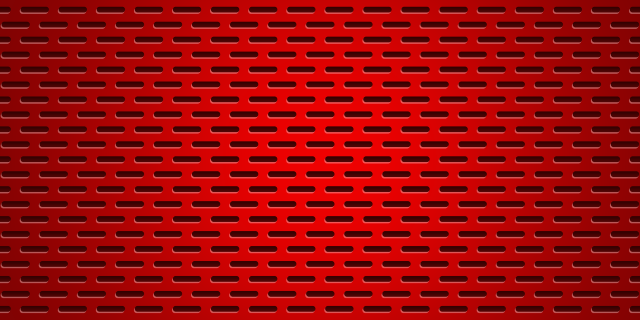
Give the GLSL for this texture, as a Shadertoy shader.

```glsl
// Signed distance to a horizontal capsule
float slotDistance(vec2 p, float halfLength, float radius) {
    p.x = max(abs(p.x) - halfLength + radius, 0.0);
    return length(p) - radius;
}

float coverage(float d, float pixel) {
    return 1.0 - smoothstep(-0.6 * pixel, 0.6 * pixel, d);
}

void mainImage(out vec4 fragColor, in vec2 fragCoord) {
    float pixel = 1.0 / iResolution.y;
    vec2 p = fragCoord * pixel;
    vec2 center = 0.5 * iResolution.xy * pixel;

    // Red sheet, darkening away from the middle
    float falloff = smoothstep(0.0, 1.25, length(p - center - vec2(0.03, 0.0)));
    vec3 sheet = mix(vec3(0.94, 0.005, 0.005), vec3(0.49, 0.01, 0.01), falloff);

    // Staggered rows counted from the top edge
    vec2 pitch = vec2(0.119, 0.04675);
    float rowPosition = (1.0 - p.y - 0.0066) / pitch.y;
    float row = floor(rowPosition);
    float stagger = 0.5 * mod(row, 2.0);
    float column = fract((p.x - 0.049) / pitch.x + stagger);
    vec2 local = vec2(column - 0.5, 0.5 - fract(rowPosition)) * pitch;

    // Lit lower-left rim behind the dark opening
    float rim = slotDistance(local + vec2(0.0025, 0.0045), 0.0445, 0.009);
    float hole = slotDistance(local, 0.0443, 0.009);
    vec3 rimColor = mix(sheet, vec3(1.0, 0.88, 0.88), 0.38);
    float depth = smoothstep(0.009, -0.009, local.y);
    vec3 holeColor = mix(vec3(0.2, 0.005, 0.005), vec3(0.31, 0.015, 0.015), depth);

    vec3 color = mix(sheet, rimColor, coverage(rim, pixel));
    color = mix(color, holeColor, coverage(hole, pixel));
    fragColor = vec4(color, 1.0);
}
```
